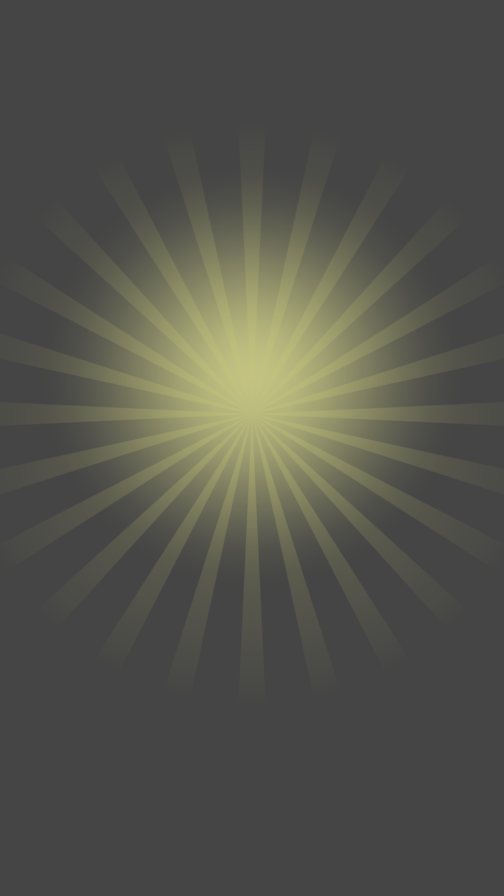
Write a Shadertoy shader that draws this background.

```glsl
const float TAU = 6.2831853;
const vec3 BACKDROP = vec3(0.27);
const vec3 GLOW_COLOR = vec3(0.78, 0.78, 0.52);
const vec3 RAY_COLOR = vec3(0.78, 0.78, 0.46);

// Soft disc: one at the center, zero at the radius
float softDisc(vec2 p, float radius) {
    return 1.0 - smoothstep(0.0, radius, length(p));
}

// Evenly spaced wedges, one of them along the x axis
float wedges(vec2 p, float count, float halfAngle, float blur) {
    float sector = TAU / count;
    float angle = atan(p.y, p.x);
    float offset = abs(mod(angle + 0.5 * sector, sector) - 0.5 * sector);
    float edge = (offset - halfAngle) * length(p);
    return 1.0 - smoothstep(-blur, blur, edge);
}

// Opacity that falls off along the length of a ray
float rayFade(float distanceOut, float reach) {
    return pow(max(1.0 - distanceOut / reach, 0.0), 0.9);
}

void mainImage(out vec4 fragColor, in vec2 fragCoord) {
    // Canvas width is one unit
    vec2 uv = fragCoord / iResolution.x;
    float height = iResolution.y / iResolution.x;
    float blur = 0.9 / iResolution.x;

    vec2 fromHub = uv - vec2(0.5, 0.538 * height);
    vec2 fromGlow = uv - vec2(0.5, 0.580 * height);

    // Halo sits a little above the hub of the rays
    float glow = 0.96 * softDisc(fromGlow, 0.43);
    vec3 color = mix(BACKDROP, GLOW_COLOR, glow);

    // Sunburst
    float rays = wedges(fromHub, 24.0, 0.047, blur);
    rays *= 0.34 * rayFade(length(fromHub), 0.58);
    color = mix(color, RAY_COLOR, rays);

    fragColor = vec4(color, 1.0);
}
```
